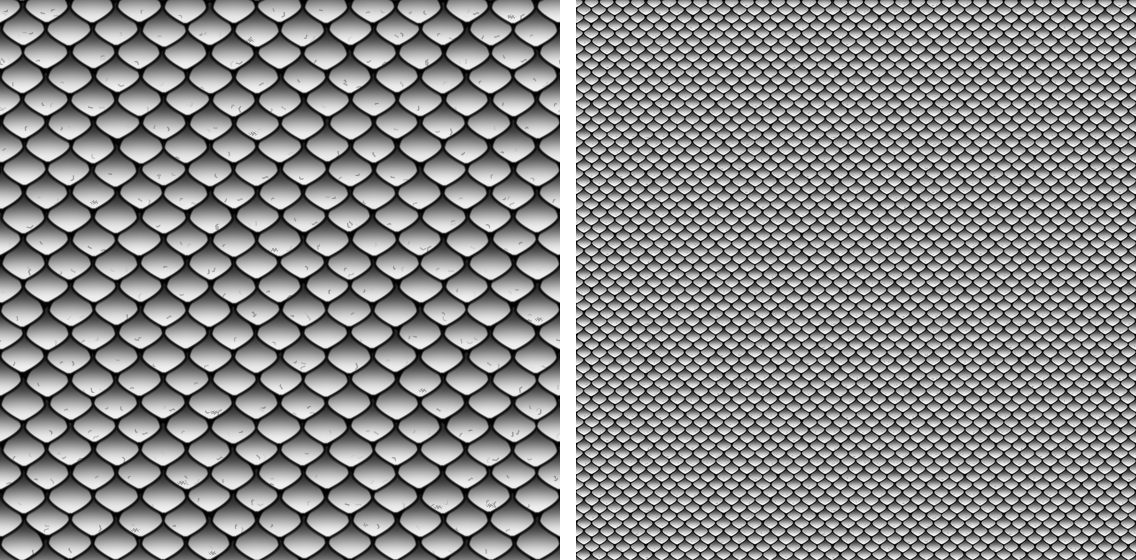
Left: one tile. Right: repeated 3 by 3.
This texture map is drawn by a Shadertoy shader. Its source:

```glsl
// Overlapping grey reptile scales in staggered rows, with soft rims and small scuffs.

const vec2 REPEATS = vec2(12.0, 24.0); // scales across, rows down

vec2 hash2(vec2 id) {
    vec3 q = fract(vec3(mod(id, REPEATS).xyx) * vec3(0.1031, 0.1030, 0.0973));
    q += dot(q, q.yzx + 33.33);
    return fract((q.xx + q.yz) * q.zy);
}

// Approximate distance inside a scale: blunt tip below, taller shoulders above.
float scaleDistance(vec2 p, float halfWidth) {
    float height = p.y < 0.0 ? 0.375 : 0.62;
    float t = abs(p.y) / height;
    float f = 1.0 - abs(p.x) / halfWidth - pow(t, 1.6);
    vec2 slope = vec2(1.0 / halfWidth, 1.6 * pow(t, 0.6) / height);
    return min(f / length(slope), p.y + 0.355);
}

// A short bent scratch at a random place in the lower half of a scale.
float scratch(vec2 p, vec2 rnd, float aa) {
    p -= vec2((rnd.x - 0.5) * 0.5, -0.06 - 0.17 * rnd.y);
    float a = 6.2832 * fract(rnd.x * 7.3 + rnd.y);
    p = mat2(cos(a), -sin(a), sin(a), cos(a)) * p;
    p.y += 0.015 * sin(p.x * 45.0 + 6.0 * rnd.y);
    float len = 0.02 + 0.06 * rnd.x * rnd.y;
    float d = length(vec2(max(abs(p.x) - len, 0.0), p.y));
    return 1.0 - smoothstep(0.003, 0.010 + aa, d);
}

// Scuffs on some scales: fine scratches, and now and then a rough blotch.
float wear(vec2 p, vec2 id, float aa) {
    float amount = 0.0;
    for (int k = 0; k < 3; k++) {
        vec2 rnd = hash2(id + vec2(5.0, 7.0) * float(k + 1));
        float strength = smoothstep(0.5, 1.0, fract(rnd.x * 13.7 + rnd.y * 5.1));
        amount = max(amount, strength * scratch(p, rnd, aa));
    }
    vec2 rnd = hash2(id + vec2(3.0, 11.0));
    vec2 q = p - vec2((rnd.x - 0.5) * 0.3, -0.2);
    float rough = 0.02 * sin(q.x * 95.0 + 2.0 * sin(q.y * 70.0));
    float blotch = 1.0 - smoothstep(0.02, 0.06, length(q * vec2(0.6, 1.2)) + rough);
    return max(amount, blotch * step(0.975, rnd.y));
}

void mainImage(out vec4 fragColor, in vec2 fragCoord) {
    vec2 p = fragCoord / iResolution.xy * REPEATS.x;
    float aa = REPEATS.x / min(iResolution.x, iResolution.y);
    float row0 = floor((p.y - 0.35) * 2.0);
    float tone = 0.04;

    // Paint from the back row up, each row covering the one below it.
    for (int r = -1; r <= 1; r++) {
        float row = row0 + float(r);
        float shift = 0.5 - 0.5 * mod(row, 2.0);
        float column0 = floor(p.x - shift);
        float d = -10.0;
        vec2 local = vec2(0.0), id = vec2(0.0);

        // Keep the nearer of the two scales beside this point.
        for (int c = 0; c <= 1; c++) {
            vec2 cell = vec2(column0 + float(c), row);
            vec2 rnd = hash2(cell);
            vec2 center = vec2(cell.x + shift, row * 0.5 + 0.35);
            vec2 q = p - center - (rnd - 0.5) * vec2(0.055, 0.045);
            float dist = scaleDistance(q, 0.475 + 0.025 * (fract(rnd.x * 9.0) - 0.5));
            if (dist > d) {
                d = dist;
                local = q;
                id = cell;
            }
        }

        // Vertical gradient, slightly arched, with a dark rim.
        float light = smoothstep(0.5, -0.28, local.y + 0.2 * local.x * local.x);
        float shade = mix(0.17, 0.93, light);
        shade *= 0.985 + 0.03 * hash2(id + 2.0).y;
        shade *= 1.0 - 0.3 * wear(local, id, aa);
        shade *= mix(0.1, 1.0, smoothstep(0.003, 0.05, d));

        // Contact shadow on the rows behind, then the scale itself.
        tone *= mix(0.2, 1.0, smoothstep(0.0, 0.06, -d));
        tone = mix(tone, shade, smoothstep(-0.5 * aa, 0.5 * aa, d));
    }
    fragColor = vec4(vec3(tone), 1.0);
}
```
